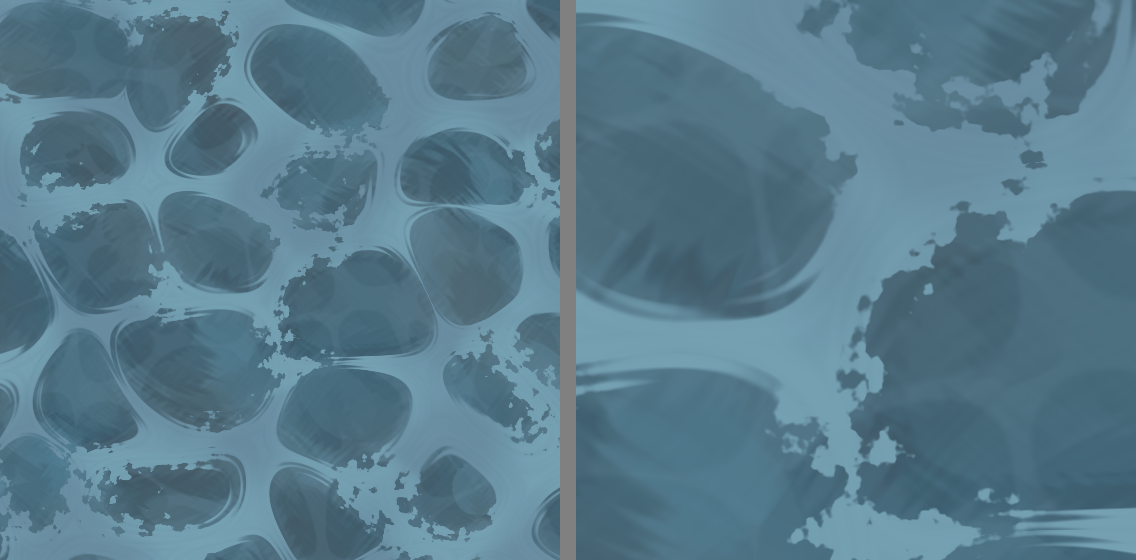
Left: the whole. Right: its middle third, enlarged.
A WebGL 2 fragment shader for this pattern:

```glsl
#version 300 es
precision highp float;
// Painted water: a rounded Voronoi web of pale foam over dark, layered pools.
// Pools are translucent elliptical dabs with bristle edges; the foam follows
// the cell borders, with streaks along its contours and ragged torn patches.

uniform vec2 u_resolution;
out vec4 outColor;

const vec3 DEEP = vec3(0.250, 0.335, 0.388);
const vec3 DUSK = vec3(0.260, 0.380, 0.440);
const vec3 SLATE = vec3(0.300, 0.430, 0.490);
const vec3 TEAL = vec3(0.335, 0.490, 0.565);
const vec3 FOAM_DULL = vec3(0.415, 0.555, 0.635);
const vec3 FOAM_BRIGHT = vec3(0.460, 0.635, 0.705);
const float CELLS = 4.6;      // foam cells across the canvas
const float ROUNDING = 9.0;   // lower values give rounder cells

vec2 hash2(vec2 p) {
    vec3 q = fract(p.xyx * vec3(0.1031, 0.1030, 0.0973));
    q += dot(q, q.yzx + 33.33);
    return fract((q.xx + q.yz) * q.zy);
}

vec2 rotate(vec2 p, float angle) {
    float c = cos(angle), s = sin(angle);
    return mat2(c, -s, s, c) * p;
}

float corner(vec2 lattice, vec2 offset) {
    float angle = 6.2832 * hash2(lattice).x;
    return dot(vec2(cos(angle), sin(angle)), offset);
}

// Gradient noise, roughly -1 to 1
float noise(vec2 p) {
    vec2 i = floor(p), f = fract(p), e = vec2(1.0, 0.0);
    vec2 u = f * f * f * (f * (f * 6.0 - 15.0) + 10.0);
    float low = mix(corner(i, f), corner(i + e.xy, f - e.xy), u.x);
    float high = mix(corner(i + e.yx, f - e.yx), corner(i + e.xx, f - e.xx), u.x);
    return 1.5 * mix(low, high, u.y);
}

float fbm(vec2 p) {
    float sum = 0.0, gain = 0.55;
    for (int i = 0; i < 4; i++) {
        sum += gain * noise(p);
        p = rotate(p, 0.7) * 2.03 + 7.1;
        gain *= 0.5;
    }
    return sum;
}

vec2 site(vec2 cell, float seed) {
    return 0.12 + 0.76 * hash2(cell + seed);
}

// x: smooth distance to the cell border, y: random value of the cell
vec2 web(vec2 p, float seed) {
    vec2 cell = floor(p), local = fract(p), nearest = vec2(8.0), home = vec2(0.0);
    for (int y = -1; y <= 1; y++)
    for (int x = -1; x <= 1; x++) {
        vec2 g = vec2(x, y), r = g + site(cell + g, seed) - local;
        if (dot(r, r) < dot(nearest, nearest)) { nearest = r; home = g; }
    }
    float sum = 0.0;
    for (int y = -2; y <= 2; y++)
    for (int x = -2; x <= 2; x++) {
        vec2 g = home + vec2(x, y), r = g + site(cell + g, seed) - local;
        vec2 gap = r - nearest;
        if (dot(gap, gap) > 1e-4)
            sum += exp(-ROUNDING * dot(0.5 * (nearest + r), normalize(gap)));
    }
    return vec2(-log(sum) / ROUNDING, hash2(cell + home + seed + 5.0).y);
}

// Lays one layer of slanted translucent dabs over the tone
float paintDabs(float tone, vec2 p, float scale, float seed, float bristle) {
    vec2 q = p * scale, cell = floor(q);
    for (int y = -1; y <= 1; y++)
    for (int x = -1; x <= 1; x++) {
        vec2 id = cell + vec2(x, y);
        vec2 place = hash2(id + seed), trait = hash2(id + seed + 17.0);
        vec2 r = rotate(q - id - place, -0.6 + 1.2 * (place.x - 0.5));
        float edge = length(r * vec2(0.85, 1.25)) - 0.32 - 0.28 * trait.x;
        float soft = mix(0.012, 0.12, place.y);
        float cover = 1.0 - smoothstep(-soft, soft, edge + 2.0 * soft * bristle);
        tone = mix(tone, trait.y, 0.5 * cover);
    }
    return tone;
}

vec3 waterColor(float tone) {
    vec3 steps = clamp(3.0 * tone - vec3(0.0, 1.0, 2.0), 0.0, 1.0);
    return mix(mix(mix(DEEP, DUSK, steps.x), SLATE, steps.y), TEAL, steps.z);
}

void main() {
    vec2 p = gl_FragCoord.xy / u_resolution.y;
    vec2 warp = vec2(noise(p * 4.0 + 3.7), noise(p * 4.0 + 19.3));
    vec2 bent = p + 0.035 * warp;
    float bristleA = noise(rotate(bent, -0.65) * vec2(13.0, 125.0));
    float bristleB = noise(rotate(bent, 0.75) * vec2(15.0, 115.0) + 40.0);

    // Foam web: border distance, streaks along it and local width
    vec2 net = web(bent * CELLS * vec2(0.92, 1.08), 11.0);
    float streak = noise(vec2(net.x * 34.0, dot(p, vec2(9.0, 7.0))));
    float width = 0.05 + 0.16 * noise(rotate(p, -0.65) * vec2(2.6, 4.2) + 8.0);
    float torn = smoothstep(0.0, 0.4, noise(p * 4.5 + 31.0));
    float inside = width - net.x;

    // Pools: cloudy base, dabs, and a dark brushed core in each cell
    float tone = 0.5 + 0.6 * fbm(p * 3.5 + 2.0);
    tone = paintDabs(tone, bent, 4.0, 3.0, bristleA);
    tone = paintDabs(tone, bent, 6.5, 29.0, bristleB);
    float core = smoothstep(-0.025, 0.025, net.x - 0.14 + 0.035 * (streak + bristleA));
    tone = mix(tone, 0.8 * net.y, 0.35 * core);
    tone = paintDabs(tone, bent, 7.5, 61.0, bristleA);
    tone = 0.5 + 1.35 * (tone - 0.48) + 0.035 * (bristleA + bristleB);
    vec3 color = waterColor(tone);
    color += noise(p * 4.2 + 53.0) * vec3(-0.028, 0.010, 0.026);

    // Faint submerged foam and a thin veil around the bright web
    float ghost = web(bent * CELLS * 1.5, 47.0).x;
    float ghostWidth = 0.12 * noise(p * 5.0 + 71.0);
    color = mix(color, FOAM_DULL, 0.17 * smoothstep(-0.02, 0.02, ghostWidth - ghost));
    float veil = smoothstep(-0.03, 0.03, inside + 0.05 + 0.05 * bristleB);
    color = mix(color, FOAM_DULL, 0.16 * veil);

    // Bright foam with streaked and torn edges
    float ragged = 0.28 * torn * fbm(p * 36.0);
    float foam = smoothstep(-0.018, 0.018, inside + 0.055 * streak + ragged);
    float glow = smoothstep(-0.25, 0.45, noise(p * 4.0 + 90.0) + 0.4 * torn);
    vec3 foamColor = mix(FOAM_DULL, FOAM_BRIGHT, glow) + 0.012 * streak;
    color = mix(color, foamColor, 0.94 * foam);

    outColor = vec4(color, 1.0);
}
```
